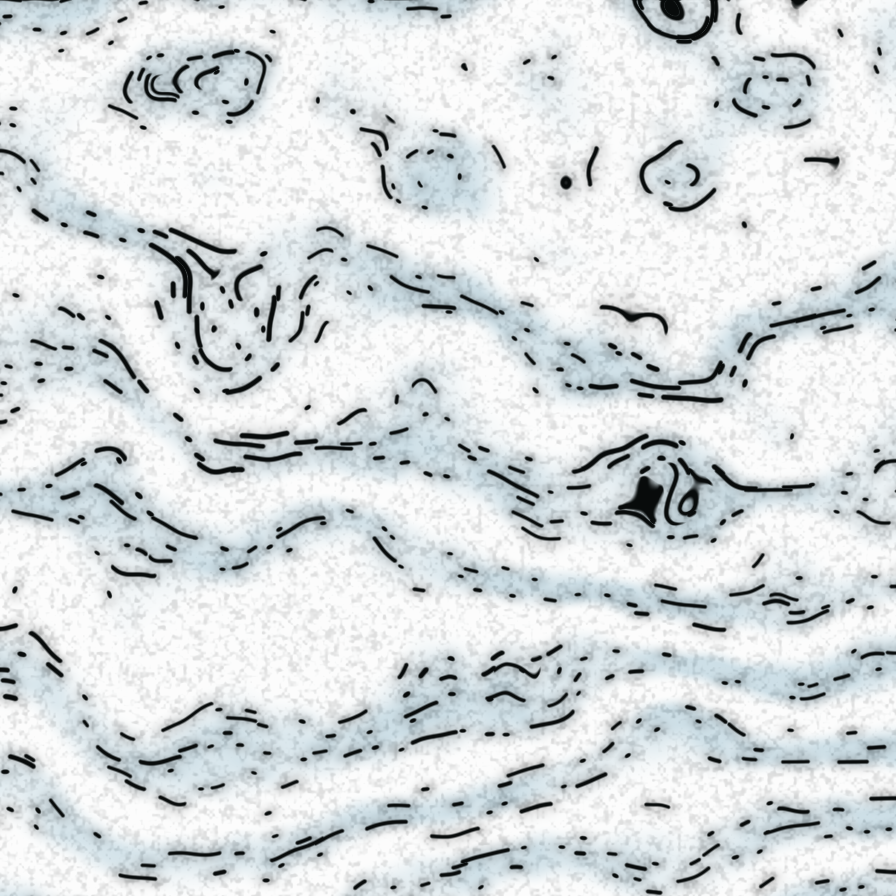
Write a WebGL 2 fragment shader that draws this texture.

```glsl
#version 300 es
precision highp float;
// Pale blue drifting bands on speckled white, strewn with short black dashes along the flow.

uniform vec2 u_resolution;
out vec4 fragColor;

const float CELL = 0.029;          // spacing of dash seeds
const float HALF_WIDTH = 0.0021;   // half the stroke thickness
const vec3 PAPER = vec3(0.988, 0.99, 0.99);
const vec3 BAND_BLUE = vec3(0.805, 0.875, 0.905);
const vec3 INK = vec3(0.03, 0.045, 0.045);

vec3 hash3(vec2 p) {
    vec3 q = fract(p.xyx * vec3(0.1031, 0.103, 0.0973));
    q += dot(q, q.yxz + 33.33);
    return fract((q.xxy + q.yzz) * q.zyx);
}

float noise(vec2 p) {
    vec2 cell = floor(p), f = fract(p);
    vec2 u = f * f * (3.0 - 2.0 * f);
    float bottom = mix(hash3(cell).x, hash3(cell + vec2(1, 0)).x, u.x);
    float top = mix(hash3(cell + vec2(0, 1)).x, hash3(cell + vec2(1, 1)).x, u.x);
    return mix(bottom, top, u.y);
}

// Height field whose contours are the flow lines: looping at left, calmer at right
float flowField(vec2 p) {
    float slide = 0.26 * smoothstep(0.2, 0.85, p.x) * sin(3.1416 * clamp(p.y, 0.0, 1.0));
    float swirl = mix(2.5, 1.3, smoothstep(0.2, 0.7, p.x));
    float height = 6.2 * (p.y + slide) + swirl * noise(p * vec2(4.0, 5.2) + 23.0);
    height += 0.75 * noise(p * vec2(8.0, 10.0) + 41.0);
    return height + 0.1 * noise(p * 30.0 + 73.0);
}

vec2 flowGradient(vec2 p, float height) {
    const float STEP = 0.002;
    vec2 ahead = vec2(flowField(p + vec2(STEP, 0)), flowField(p + vec2(0, STEP)));
    return (ahead - height) / STEP;
}

// One inside a band, fading to zero between the inner and outer limits
float bandMask(float height, float inner, float outer) {
    return 1.0 - smoothstep(inner, outer, abs(fract(height) - 0.5) * 2.0);
}

// Distance to the nearest dash; each dash is a piece of the contour through its seed
float dashDistance(vec2 p, float height, float slope) {
    float nearest = 1.0;
    vec2 home = floor(p / CELL);
    for (int j = -2; j <= 2; j++) {
        for (int i = -2; i <= 2; i++) {
            vec2 id = home + vec2(i, j);
            vec3 h = hash3(id + 131.0);
            vec3 k = hash3(id + 419.0);
            vec2 seed = (id + 0.1 + 0.8 * h.xy) * CELL;
            float crowd = smoothstep(0.66, 0.86, noise(seed * 4.0 + 9.0));
            float halfLength = 0.0014 + (0.03 + 0.01 * crowd) * pow(h.z, 4.0 - 1.5 * crowd);
            float past = max(distance(p, seed) - halfLength, 0.0);
            if (past > 0.022) continue;
            float seedHeight = flowField(seed);
            if (k.x > 0.04 + 0.88 * bandMask(seedHeight, 0.3, 0.75)) continue;
            float across = abs(height - seedHeight) / slope;
            float thickness = 0.0006 * (k.y - 0.5) + 0.0006 * crowd;
            nearest = min(nearest, length(vec2(across, past)) - thickness);
        }
    }
    return nearest;
}

void main() {
    vec2 p = gl_FragCoord.xy / u_resolution.y;
    float pixel = 1.0 / u_resolution.y;
    float height = flowField(p);
    float slope = max(length(flowGradient(p, height)), 2.0);

    // Washed bands with uneven strength
    float wash = bandMask(height, 0.1, 0.78) * (0.3 + 0.95 * noise(p * 9.0 + 5.0));
    wash *= 0.85 + 0.3 * noise(p * 60.0 + 29.0);
    vec3 color = mix(PAPER, BAND_BLUE, clamp(wash, 0.0, 1.0));

    // Fine grey grain
    float grain = noise(p * 170.0) * 0.55 + noise(p * 310.0 + 57.0) * 0.45;
    color -= 0.115 * smoothstep(0.42, 0.88, grain);

    // Smoky halo, then the stroke itself
    float dash = dashDistance(p, height, slope);
    float halo = exp(-pow(max(dash, 0.0) / 0.0105, 2.0));
    color *= 1.0 - halo * (0.08 + 0.15 * grain);
    float soft = max(pixel, 0.0014);
    float ink = 1.0 - smoothstep(HALF_WIDTH - soft, HALF_WIDTH + soft, dash);
    fragColor = vec4(mix(color, INK, ink), 1.0);
}
```
